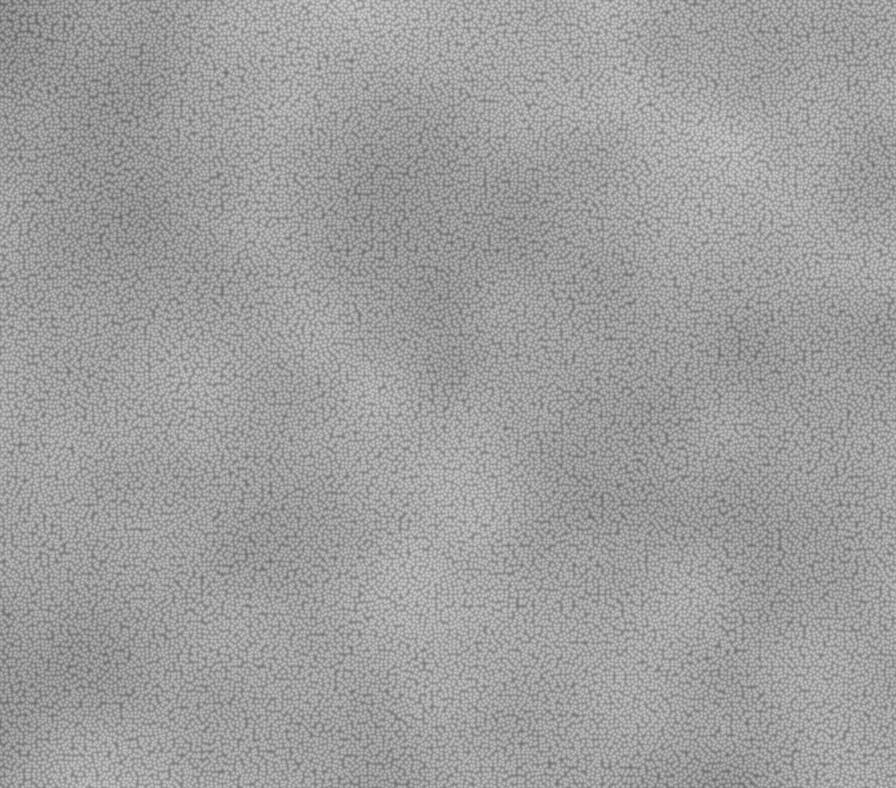
Give the GLSL for this texture, as a WebGL 1 fragment shader.

```glsl
precision highp float;
// Fine grey grain, like pressed felt or paper, under soft uneven clouds.
// Grain: distance to the nearest jittered cell point (pale cores, dark gaps).
// Clouds: layers of smooth blobs, each with a random light or dark weight.

#define BASE_GREY 0.614
#define GRAIN_CELLS 195.0
#define GRAIN_JITTER 0.85
#define GRAIN_CONTRAST 0.33
#define GRAIN_MEAN 0.44
#define CLOUD_CELLS 3.6
#define CLOUD_CONTRAST 0.066
#define CLOUD_FADE 0.55

uniform vec2 u_resolution;

// Three random values in 0..1 for a cell
vec3 hash3(vec2 cell) {
  vec3 q = fract(cell.xyx * vec3(0.1031, 0.1030, 0.0973));
  q += dot(q, q.yxz + 33.33);
  return fract((q.xxy + q.yzz) * q.zyx);
}

// Distance to the nearest cell point
float grainDistance(vec2 p) {
  vec2 home = floor(p);
  float nearest = 8.0;
  for (int y = -1; y <= 1; y++) {
    for (int x = -1; x <= 1; x++) {
      vec2 cell = home + vec2(float(x), float(y));
      vec2 point = cell + 0.5 + GRAIN_JITTER * (hash3(cell).xy - 0.5);
      vec2 offset = point - p;
      nearest = min(nearest, dot(offset, offset));
    }
  }
  return sqrt(nearest);
}

// Sum of signed round blobs, one per cell
float blobs(vec2 p) {
  vec2 home = floor(p);
  float sum = 0.0;
  for (int y = -1; y <= 1; y++) {
    for (int x = -1; x <= 1; x++) {
      vec2 cell = home + vec2(float(x), float(y));
      vec3 rnd = hash3(cell + 57.0);
      vec2 offset = cell + rnd.xy - p;
      float falloff = max(1.0 - dot(offset, offset), 0.0);
      sum += (2.0 * rnd.z - 1.0) * falloff * falloff * falloff;
    }
  }
  return sum;
}

// Blob layers of halving size and fading strength
float clouds(vec2 p) {
  float sum = 0.0;
  float strength = 1.0;
  for (int layer = 0; layer < 3; layer++) {
    sum += strength * blobs(p);
    p = p * 2.0 + vec2(17.3, 9.1);
    strength *= CLOUD_FADE;
  }
  return sum;
}

void main() {
  vec2 p = gl_FragCoord.xy / u_resolution.y;
  float grain = GRAIN_MEAN - grainDistance(p * GRAIN_CELLS);
  float grey = BASE_GREY + GRAIN_CONTRAST * grain
             + CLOUD_CONTRAST * clouds(p * CLOUD_CELLS);
  gl_FragColor = vec4(vec3(clamp(grey, 0.0, 1.0)), 1.0);
}
```
